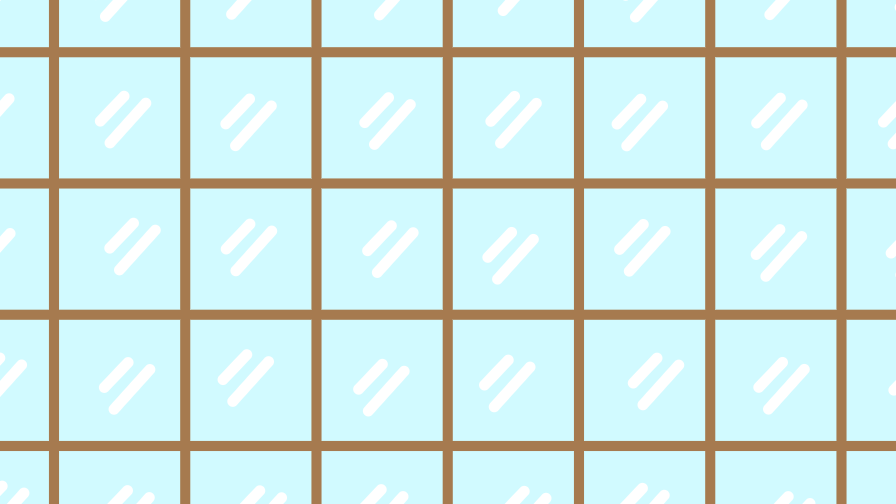
Write a Shadertoy shader that draws this pattern.

```glsl
// A grid of square window panes in flat brown glazing bars, seen head on.
// Each pane repeats by fract and holds two slanted, round-ended glints;
// a hash of the pane index shifts the pair slightly from pane to pane.

// Two values in -1..1 per pane.
vec2 paneHash(vec2 pane) {
    vec3 h = fract(pane.xyx * vec3(0.1031, 0.1030, 0.0973) + 0.37);
    h += dot(h, h.yzx + 33.33);
    return fract((h.xx + h.yz) * h.zy) * 2.0 - 1.0;
}

// Distance to a segment with round ends.
float capsule(vec2 p, vec2 a, vec2 b, float radius) {
    vec2 ab = b - a;
    float t = clamp(dot(p - a, ab) / dot(ab, ab), 0.0, 1.0);
    return length(p - a - ab * t) - radius;
}

// Antialiased coverage of the inside of a distance field.
float coverage(float dist, float pixel) {
    return clamp(0.5 - dist / pixel, 0.0, 1.0);
}

void mainImage(out vec4 fragColor, in vec2 fragCoord) {
    // One unit is one pane; 3.84 panes fill the canvas height.
    float pixel = 3.84 / iResolution.y;
    vec2 grid = (fragCoord - 0.5 * iResolution.xy) * pixel + vec2(0.002, 0.478);
    vec2 pane = floor(grid);
    vec2 p = fract(grid) - 0.5;

    // Pair of glints, shifted within the pane.
    vec2 g = p - paneHash(pane) * vec2(0.075, 0.045);
    float glint = min(
        capsule(g, vec2(-0.150, -0.036), vec2(0.031, 0.154), 0.0415),
        capsule(g, vec2(-0.076, -0.202), vec2(0.197, 0.101), 0.0415));

    // Glazing bars along the pane borders.
    float bars = 0.4615 - max(abs(p.x), abs(p.y));

    vec3 color = vec3(0.82, 0.98, 1.0);
    color = mix(color, vec3(1.0), coverage(glint, pixel));
    color = mix(color, vec3(0.65, 0.48, 0.31), coverage(bars, pixel));
    fragColor = vec4(color, 1.0);
}
```
